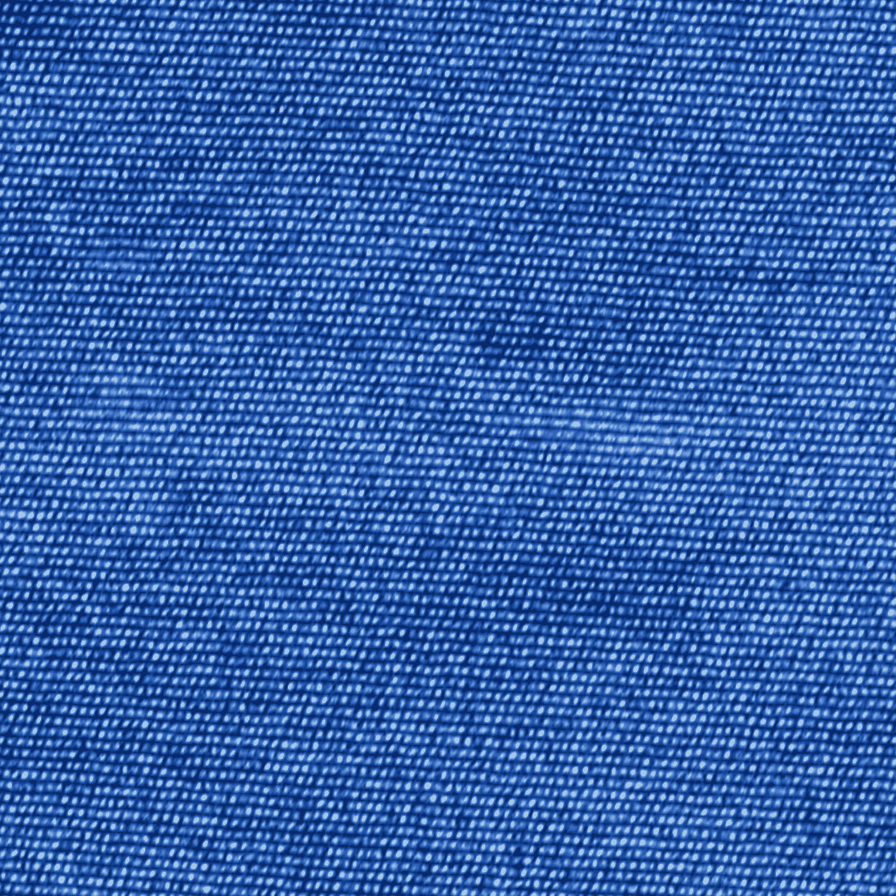
A three.js fragment shader for this texture:

```glsl
// Worn blue plain-weave cloth: slanted bright thread bumps in brick-offset rows.
// Cosine profiles on a gently warped grid give a height, which fibre noise and
// worn patches vary before a six-stop blue ramp colours it.
#define COLUMNS 92.0
#define ROWS 78.0
#define ROW_TILT 0.05
#define THREAD_SLANT 0.40
#define WARP_AMOUNT 0.008
#define WOBBLE_AMOUNT 0.0035
#define BUMP_VARIATION 0.5
#define FIBRE_AMOUNT 0.58
#define FADE_AMOUNT 0.27
#define CONTRAST 0.90
#define BASE_LEVEL 0.10

varying vec2 vUv;

const float TAU = 6.28318;

float hash(vec2 p) {
  return fract(sin(dot(p, vec2(127.1, 311.7))) * 43758.5453);
}

float noise(vec2 p) {
  vec2 i = floor(p);
  vec2 f = fract(p);
  f = f * f * (3.0 - 2.0 * f);
  return mix(mix(hash(i), hash(i + vec2(1.0, 0.0)), f.x),
             mix(hash(i + vec2(0.0, 1.0)), hash(i + vec2(1.0, 1.0)), f.x), f.y);
}

float fbm(vec2 p) {
  float sum = 0.0;
  float weight = 0.5;
  for (int i = 0; i < 4; i++) {
    sum += weight * noise(p);
    p = p * 2.03 + 17.3;
    weight *= 0.5;
  }
  return sum / 0.9375;
}

// Soft elliptical spot with a ragged outline
float patchMask(vec2 uv, vec2 centre, vec2 radius) {
  float d = length((uv - centre) / radius) + 0.9 * (fbm(uv * 25.0) - 0.5);
  return 1.0 - smoothstep(0.4, 1.3, d);
}

// Smooth bump: 0 at whole numbers, 1 halfway between them
float bump(float x) {
  return 0.5 - 0.5 * cos(TAU * x);
}

vec3 blueRamp(float t) {
  vec3 c = vec3(0.03, 0.16, 0.42);
  c = mix(c, vec3(0.08, 0.27, 0.59), smoothstep(0.06, 0.30, t));
  c = mix(c, vec3(0.18, 0.38, 0.72), smoothstep(0.30, 0.52, t));
  c = mix(c, vec3(0.30, 0.50, 0.80), smoothstep(0.52, 0.70, t));
  c = mix(c, vec3(0.44, 0.62, 0.86), smoothstep(0.70, 0.85, t));
  return mix(c, vec3(0.64, 0.78, 0.92), smoothstep(0.85, 1.05, t));
}

void main() {
  vec2 uv = vUv;

  // Rubbed areas where the bumps flatten, and dark stains
  float worn = patchMask(uv, vec2(0.135, 0.715), vec2(0.045, 0.03));
  worn = max(worn, patchMask(uv, vec2(0.135, 0.545), vec2(0.06, 0.05)));
  worn = max(worn, patchMask(uv, vec2(0.70, 0.525), vec2(0.13, 0.04)));
  float stain = patchMask(uv, vec2(0.57, 0.615), vec2(0.06, 0.03));
  stain = max(stain, patchMask(uv, vec2(0.86, 0.69), vec2(0.10, 0.015)));
  stain = max(stain, patchMask(uv, vec2(0.0, 1.0), vec2(0.08, 0.05)));

  // Warped weave grid
  vec2 warp = vec2(noise(uv * 5.0), noise(uv * 2.5 + 9.0)) - 0.5;
  vec2 wobble = vec2(noise(uv * 55.0 + 3.0), 0.7 * noise(uv * 50.0 + 71.0)) - vec2(0.5, 0.35);
  vec2 grid = uv + WARP_AMOUNT * warp + WOBBLE_AMOUNT * wobble;
  grid.y += ROW_TILT * uv.x;
  grid *= vec2(COLUMNS, ROWS);
  float row = floor(grid.y);
  float inRow = fract(grid.y) - 0.5;
  grid.x += 0.5 * mod(row, 2.0) + 0.12 * hash(vec2(row, 5.0)) - THREAD_SLANT * inRow;

  // Thread bumps, each with its own brightness
  float cellTone = hash(vec2(floor(grid.x), row)) - 0.5;
  float across = bump(grid.x) * (1.0 + BUMP_VARIATION * cellTone);
  across = mix(across, 0.5, 0.75 * worn);
  float ridge = pow(max(bump(grid.y), 0.0), 0.65);
  float height = BASE_LEVEL + ridge * (0.26 + 0.84 * across);

  // Fine fibres leaning with the thread, and broad fading
  vec2 lean = vec2(uv.x - 0.3 * uv.y, uv.y);
  float fibre = noise(lean * vec2(260.0, 120.0)) - 0.5;
  fibre += 0.7 * (noise(lean * vec2(400.0, 210.0) + 31.0) - 0.5);
  float fade = fbm(uv * vec2(3.0, 6.0) + 12.0) - 0.5;
  fade += 0.6 * (fbm(uv * vec2(14.0, 38.0) + 25.0) - 0.5);

  float tone = 0.5 + CONTRAST * (height - 0.51);
  tone += FIBRE_AMOUNT * fibre * (0.5 + 0.5 * ridge) + FADE_AMOUNT * fade;
  tone += 0.05 * worn - 0.18 * stain;

  gl_FragColor = vec4(blueRamp(clamp(tone, 0.0, 1.05)), 1.0);
}
```
